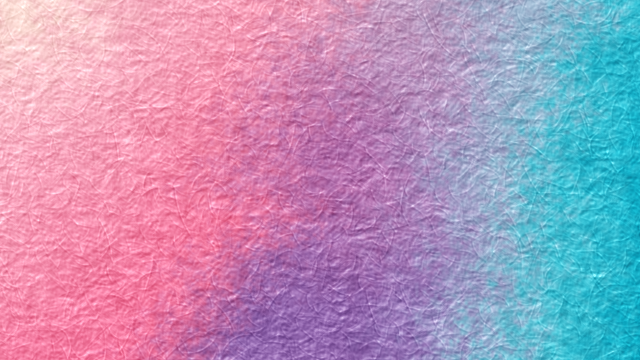
A Shadertoy shader for this texture:

```glsl
// Fibrous handmade paper stained with pink, plum, lavender and teal washes.
// Soft drifting edges blend the dyes; embossed wrinkles, fine grain and
// scattered thin fibres then vary the pigment density to give it relief.

float hash(vec2 p) {
    return fract(sin(dot(p, vec2(127.1, 311.7))) * 43758.545);
}

float noise(vec2 p) {
    vec2 i = floor(p), f = fract(p);
    f = f * f * (3.0 - 2.0 * f);
    return mix(mix(hash(i), hash(i + vec2(1, 0)), f.x),
               mix(hash(i + vec2(0, 1)), hash(i + vec2(1, 1)), f.x), f.y);
}

float fbm(vec2 p) {
    float sum = 0.0, amp = 0.5;
    for (int i = 0; i < 4; i++) {
        sum += amp * noise(p);
        p = mat2(1.6, 1.2, -1.2, 1.6) * p + 7.3;
        amp *= 0.5;
    }
    return sum / 0.9375;
}

float wash(float x, float edge, float halfWidth) {
    return smoothstep(edge - halfWidth, edge + halfWidth, x);
}

float bell(float x, float width) {
    return exp(-x * x / (width * width));
}

mat2 turn(float angle) {
    float c = cos(angle), s = sin(angle);
    return mat2(c, -s, s, c);
}

// Dye colours: each wash covers the previous one from left to right
vec3 dye(vec2 uv, vec2 drift) {
    float x = uv.x + drift.x, y = uv.y + drift.y;

    vec3 pink = mix(vec3(0.95, 0.44, 0.60), vec3(0.97, 0.68, 0.76),
                    smoothstep(0.0, 0.9, 0.25 + 0.8 * y - x));
    float corner = length(vec2(x, 0.6 * (1.0 - y)));
    pink = mix(pink, vec3(0.99, 0.87, 0.84), bell(corner, 0.14));

    vec3 plum = mix(vec3(0.57, 0.40, 0.68), vec3(0.70, 0.43, 0.67), wash(y, 0.28, 0.2));
    plum = mix(plum, vec3(0.81, 0.60, 0.74), wash(y, 0.80, 0.25));
    vec3 lavender = mix(vec3(0.58, 0.50, 0.74), vec3(0.73, 0.62, 0.76), y);
    vec3 mist = vec3(0.60, 0.71, 0.81);
    vec3 teal = vec3(0.25, 0.75, 0.82);
    vec3 deepTeal = vec3(0.04, 0.67, 0.77);

    float plumEdge = 0.27 + 0.25 * y + 0.07 * bell(y - 0.38, 0.08);
    vec3 col = mix(pink, plum, wash(x, plumEdge, 0.13));
    col = mix(col, lavender, wash(x, 0.63, 0.12));
    col = mix(col, mist, wash(x, 0.72 + 0.06 * y, 0.09));
    col = mix(col, teal, wash(x, 0.785 + 0.155 * y, 0.08));
    return mix(col, deepTeal, wash(x, 0.92 + 0.08 * y, 0.09) * (1.0 - 0.4 * y * y));
}

// Narrow creases running along one direction
float streaks(vec2 p, float angle, vec2 freq) {
    return 1.0 - abs(2.0 * noise(turn(angle) * p * freq) - 1.0);
}

// Crumpled height: folded noise, crossing creases and sharp grain
float paperHeight(vec2 p) {
    vec2 bend = vec2(noise(p * 15.0), noise(p * 15.0 + 31.0));
    vec2 q = p + 0.03 * bend;
    float folds = 1.0 - abs(2.0 * fbm(q * vec2(22.0, 30.0)) - 1.0);
    float creases = streaks(q, 0.6, vec2(24.0, 95.0))
                  + streaks(q + 3.7, -0.15, vec2(28.0, 85.0))
                  + streaks(q + 8.1, -0.9, vec2(26.0, 100.0));
    float grain = noise(p * 125.0) + 0.7 * noise(turn(0.7) * p * 160.0);
    return 0.9 * folds + 0.14 * creases + 0.28 * grain;
}

// One thin fibre per cell, lit on its upper side and shadowed below
float fibres(vec2 p, float scale, float thickness, float seed) {
    vec2 g = p * scale, cell = floor(g);
    float w = thickness * scale, sum = 0.0;
    for (int j = -1; j <= 1; j++)
    for (int i = -1; i <= 1; i++) {
        vec2 id = cell + vec2(i, j);
        vec2 key = id + seed;
        vec2 centre = id + vec2(hash(key), hash(key + 17.0));
        vec2 q = turn(2.8 * (hash(key + 41.0) - 0.5)) * (g - centre);
        float curve = 1.1 * (hash(key + 59.0) - 0.5);
        float slope = 2.0 * curve * q.x;
        float d = (q.y - curve * q.x * q.x) / sqrt(1.0 + slope * slope);
        float reach = mix(0.4, 0.95, hash(key + 73.0));
        float body = 1.0 - smoothstep(0.5 * reach, reach, abs(q.x));
        float strength = hash(key + 89.0);
        sum += strength * body * (bell(d, w) - 0.9 * bell(d + 1.9 * w, w));
    }
    return sum;
}

void mainImage(out vec4 fragColor, in vec2 fragCoord) {
    vec2 uv = fragCoord / iResolution.xy;
    vec2 p = fragCoord / iResolution.y;

    // Ragged bleeding of the dyes
    vec2 drift = 0.12 * (vec2(fbm(p * 4.0 + 3.0), fbm(p * 4.0 + 47.0)) - 0.5);
    drift += 0.06 * (vec2(noise(p * 38.0), noise(p * 38.0 + 11.0)) - 0.5);
    drift += 0.05 * (vec2(noise(p * 95.0), noise(p * 95.0 + 19.0)) - 0.5);
    vec3 col = dye(uv, drift);

    // Relief lit from the upper left
    vec2 light = vec2(-0.0018, 0.0030);
    float relief = paperHeight(p - light) - paperHeight(p + light);
    float strands = 0.0;
    for (int k = 0; k < 4; k++) {
        float layer = float(k);
        strands += fibres(p + 0.37 * layer, 9.0 + 6.0 * layer, 0.0023, 23.0 * layer);
    }

    // Uneven soaking and the faint woven mould
    float mottling = 0.22 * (fbm(p * 14.0 + 5.0) - 0.5) + 0.16 * (noise(p * 44.0) - 0.5);
    float mould = sin(p.x * 105.0 + 5.0 * noise(p * 9.0)) + sin(p.y * 115.0 + 5.0 * noise(p * 8.0 + 9.0));
    float shade = 0.75 * relief + 0.17 * strands + mottling + 0.02 * mould;
    shade = clamp(shade, -0.65, 0.6);

    // Raised paper takes less pigment and catches more light
    col = pow(clamp(col, 0.0, 1.0), vec3(1.0 - shade));
    col *= 1.0 + 0.2 * shade;
    fragColor = vec4(clamp(col, 0.0, 1.0), 1.0);
}
```
